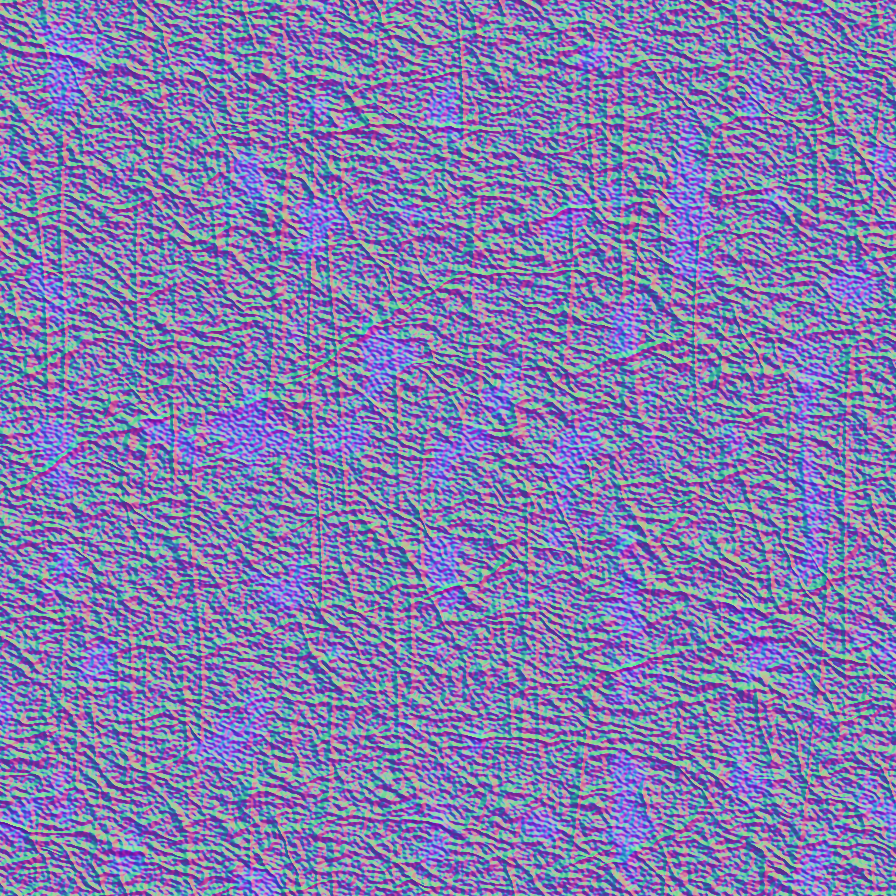
Write a WebGL 2 fragment shader that draws this texture map.

```glsl
#version 300 es
precision highp float;
// Normal map of a rough, creased hide: a height field of fine grain, short
// wrinkles, threads and many broken ridges, calmed in scattered patches.
// Slopes come from central differences and are packed as colour.

uniform vec2 u_resolution;
out vec4 fragColor;

// Lengths are fractions of the canvas; frequencies are cells per canvas.
const float TAU = 6.283185;
const float SAMPLE_STEP = 0.0008;
const vec2 TILT = vec2(0.06, -0.08);
const float LENGTH_CALM = 0.88;   // packed normals shorten where it is rough
const float LENGTH_ROUGH = 0.72;

const vec2 GRAIN_FREQ = vec2(175.0, 225.0);
const float GRAIN_ANGLE = -0.27;
const float GRAIN_CALM = 1.05;
const float GRAIN_ROUGH = 2.0;
const vec2 WRINKLE_FREQ = vec2(62.0, 150.0);
const float WRINKLE_ANGLE = -0.12;
const float WRINKLE_SLOPE = 1.35;
const vec2 THREAD_FREQ = vec2(36.0, 140.0);
const float THREAD_SLOPE = 0.8;

const float CREASE_WIDTH = 0.0025;
const float CREASE_SLOPE = 3.6;
const float LONG_SLOPE = 4.6;
const float SHALLOW_ANGLE = -0.58;
const float STEEP_ANGLE = -1.1;
const float UPRIGHT_ANGLE = 1.5708;

const float PATCH_FREQ = 13.0;
const float WARP_FREQ = 16.0;
const float WARP_AMOUNT = 0.014;
const float JITTER_FREQ = 64.0;
const float JITTER_AMOUNT = 0.004;

// Gradient noise
float hash(vec2 cell) {
    vec3 h = fract(cell.xyx * 0.1031);
    h += dot(h, h.yzx + 33.33);
    return fract((h.x + h.y) * h.z);
}

float cornerValue(vec2 cell, vec2 offset) {
    float angle = TAU * hash(cell);
    return dot(vec2(cos(angle), sin(angle)), offset);
}

float noise(vec2 p) {
    vec2 cell = floor(p);
    vec2 f = p - cell;
    vec2 blend = f * f * f * (f * (f * 6.0 - 15.0) + 10.0);
    vec2 e = vec2(1.0, 0.0);
    float low = mix(cornerValue(cell, f), cornerValue(cell + e, f - e), blend.x);
    float high = mix(cornerValue(cell + e.yx, f - e.yx),
                     cornerValue(cell + 1.0, f - 1.0), blend.x);
    return mix(low, high, blend.y);
}

vec2 noisePair(vec2 p) {
    return vec2(noise(p + 13.7), noise(p + 47.1));
}

// Coordinates along and across a direction
vec2 turn(vec2 p, float angle) {
    vec2 along = vec2(cos(angle), sin(angle));
    return vec2(dot(p, along), dot(p, vec2(-along.y, along.x)));
}

// Thin broken ridge that follows the zero line of stretched noise
float crease(vec2 p, float angle, vec2 freq, float seed) {
    vec2 q = turn(p, angle) * freq + seed;
    float offset = noise(q) / (freq.y * CREASE_WIDTH);
    float presence = smoothstep(-0.15, 0.2, noise(q * 0.63 + 71.3));
    return CREASE_WIDTH * exp(-offset * offset) * presence;
}

float surfaceHeight(vec2 p, float roughness) {
    vec2 warped = p + WARP_AMOUNT * noisePair(p * WARP_FREQ)
                    + JITTER_AMOUNT * noisePair(p * JITTER_FREQ);

    // Small relief
    float grain = noise(turn(p, GRAIN_ANGLE) * GRAIN_FREQ) / GRAIN_FREQ.y;
    float wrinkle = noise(turn(warped, WRINKLE_ANGLE) * WRINKLE_FREQ) / WRINKLE_FREQ.y;
    float thread = noise(turn(warped, UPRIGHT_ANGLE) * THREAD_FREQ) / THREAD_FREQ.y;
    float height = grain * mix(GRAIN_CALM, GRAIN_ROUGH, roughness);
    height += roughness * (WRINKLE_SLOPE * wrinkle + THREAD_SLOPE * thread);

    // Creases in the main directions
    float creases = crease(warped, 0.04, vec2(15.0, 48.0), 3.1)
                  + crease(warped, -0.25, vec2(24.0, 62.0), 97.5)
                  + crease(warped, SHALLOW_ANGLE, vec2(9.0, 36.0), 19.4)
                  + crease(warped, STEEP_ANGLE, vec2(8.0, 28.0), 37.8)
                  + crease(p, UPRIGHT_ANGLE, vec2(3.5, 32.0), 53.2);
    height += CREASE_SLOPE * creases * mix(0.25, 1.0, roughness);

    // Long ridges run on through the calm patches
    float ridges = crease(warped, 0.08, vec2(3.0, 9.0), 83.6);
    return height + LONG_SLOPE * ridges;
}

void main() {
    vec2 p = gl_FragCoord.xy / u_resolution.y;

    // Smooth patches with uneven edges
    float patches = noise(p * PATCH_FREQ * vec2(1.1, 0.9) + 29.5)
                  + 0.4 * noise(p * PATCH_FREQ * 2.7 + 61.9);
    float roughness = 1.0 - smoothstep(0.16, 0.44, patches);

    // Slopes to a packed normal
    vec2 d = vec2(SAMPLE_STEP, 0.0);
    vec2 slope = vec2(
        surfaceHeight(p + d.xy, roughness) - surfaceHeight(p - d.xy, roughness),
        surfaceHeight(p + d.yx, roughness) - surfaceHeight(p - d.yx, roughness));
    vec3 normal = normalize(vec3(TILT - slope / (2.0 * SAMPLE_STEP), 1.0));
    normal *= mix(LENGTH_CALM, LENGTH_ROUGH, roughness);
    fragColor = vec4(0.5 + 0.5 * normal, 1.0);
}
```
